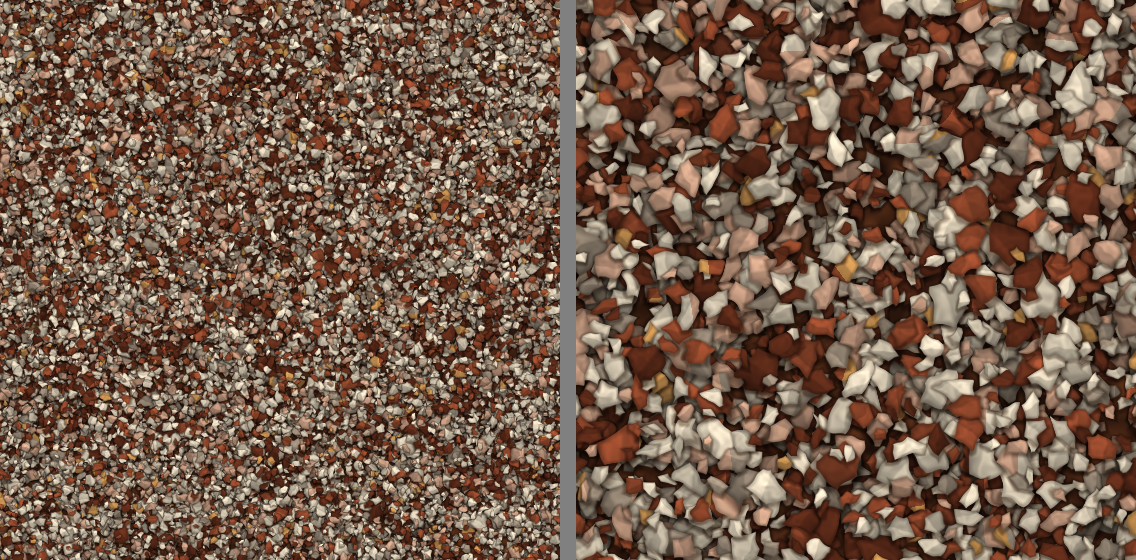
Left, the full canvas; right, a detail of the centre.
A WebGL 1 fragment shader for this texture:

```glsl
precision highp float;
// Crushed stone grit: angular ivory, blush, grey and rust chips piled over dark gaps.

uniform vec2 u_resolution;

#define GRAIN_ROWS 46.0
#define LAYERS 7
#define MIN_RADIUS 0.25
#define MAX_RADIUS 0.62
#define MAX_STRETCH 1.75
#define EDGE_WARP 0.09
#define SHADOW_WIDTH 0.17
#define SHADOW_DEPTH 0.62
#define SPECKLE 0.16
#define CLUMPING 0.30

float hash(vec2 p) {
  vec3 q = fract(vec3(p.xyx) * 0.1031);
  q += dot(q, q.yzx + 33.33);
  return fract((q.x + q.y) * q.z);
}

vec2 hash2(vec2 p) {
  return vec2(hash(p), hash(p + 71.7));
}

float noise(vec2 p) {
  vec2 i = floor(p), f = fract(p);
  f = f * f * (3.0 - 2.0 * f);
  return mix(mix(hash(i), hash(i + vec2(1.0, 0.0)), f.x),
             mix(hash(i + vec2(0.0, 1.0)), hash(i + 1.0), f.x), f.y);
}

vec2 direction(float angle) {
  return vec2(cos(angle), sin(angle));
}

// Mineral colour for a random pick in 0..1
vec3 mineral(float pick) {
  vec3 darkRed = vec3(0.37, 0.17, 0.10);
  vec3 rust = vec3(0.57, 0.28, 0.17);
  vec3 ochre = vec3(0.74, 0.54, 0.30);
  vec3 grey = vec3(0.59, 0.53, 0.46);
  vec3 blush = vec3(0.75, 0.59, 0.49);
  vec3 ivory = vec3(0.83, 0.78, 0.69);
  vec3 c = mix(darkRed, rust, step(0.16, pick));
  c = mix(c, ochre, step(0.30, pick));
  c = mix(c, grey, step(0.33, pick));
  c = mix(c, blush, step(0.43, pick));
  return mix(c, ivory, step(0.62, pick));
}

// Distance to an irregular chip: cut planes inside a bounding circle
float chip(vec2 p, float radius, vec2 id) {
  float d = length(p) - 1.25 * radius;
  for (int k = 0; k < 5; k++) {
    vec2 h = hash2(id + float(k) * 13.7 + 5.3);
    vec2 normal = direction((float(k) + 0.7 * h.x) * 1.2566);
    d = max(d, dot(p, normal) - radius * mix(0.62, 1.08, h.y));
  }
  return d;
}

// Lays one scattered layer of chips over the colour below
vec3 layGrains(vec3 color, vec2 uv, float cells, float seed, float height, float pixel) {
  vec2 p = uv * cells + seed * 3.17;
  vec2 wobble = vec2(noise(p * 3.1 + seed), noise(p * 3.1 + seed + 40.0)) - 0.5;
  p += wobble * 2.0 * EDGE_WARP;
  vec2 cell = floor(p);
  float soft = 0.9 * pixel * cells;
  float speckle = noise(p * 7.0) - 0.5;

  for (int y = -1; y <= 1; y++) {
    for (int x = -1; x <= 1; x++) {
      vec2 home = cell + vec2(float(x), float(y));
      vec2 id = home + seed * 19.3;
      vec2 q = p - home - hash2(id);
      if (dot(q, q) > 1.0) continue;

      vec2 shape = hash2(id + 11.9);
      vec2 tone = hash2(id + 27.1);
      float radius = mix(MIN_RADIUS, MAX_RADIUS, shape.x * shape.x);
      vec2 axis = direction(6.2832 * hash(id + 53.2));
      vec2 local = vec2(dot(q, axis), dot(q, vec2(-axis.y, axis.x)));
      local.y *= mix(1.0, MAX_STRETCH, shape.y);
      float d = chip(local, radius, id);

      // Contact shadow, wider below the chip
      float lean = 0.06 * q.y / (length(q) + 0.01);
      float shade = 1.0 - smoothstep(0.0, SHADOW_WIDTH, d + lean);
      color *= mix(vec3(1.0), vec3(0.42, 0.36, 0.31), shade * SHADOW_DEPTH);

      // Tilted facets, rounded rim and fine mineral grain
      float clump = (noise(uv * 13.0) - 0.5) * CLUMPING;
      vec3 stone = mineral(clamp(tone.x + clump, 0.0, 1.0));
      stone *= 0.85 + 0.28 * tone.y;
      vec2 tilt = direction(6.2832 * tone.y * 7.0);
      float ridge = dot(local, tilt) / radius - 0.5 * (shape.y - 0.3);
      stone *= 1.0 - 0.17 * smoothstep(-0.1, 0.1, ridge);
      stone *= 1.0 + 0.12 * q.y / radius;
      stone *= 1.0 - 0.22 * smoothstep(-0.32 * radius, 0.0, d);
      stone *= 1.0 + SPECKLE * speckle;
      color = mix(color, stone * height, 1.0 - smoothstep(-soft, soft, d));
    }
  }
  return color;
}

void main() {
  float side = min(u_resolution.x, u_resolution.y);
  vec2 uv = gl_FragCoord.xy / side;

  // Dark bed, then chips from deep to top
  vec3 color = vec3(0.25, 0.13, 0.07) * (0.6 + 0.8 * noise(uv * 120.0));
  for (int i = 0; i < LAYERS; i++) {
    float n = float(i);
    float cells = GRAIN_ROWS * (0.8 + 0.6 * fract(0.618 * n));
    float height = mix(0.68, 1.02, min(n / 4.0, 1.0));
    color = layGrains(color, uv, cells, n + 1.0, height, 1.0 / side);
  }
  gl_FragColor = vec4(clamp(color, 0.0, 1.0), 1.0);
}
```
